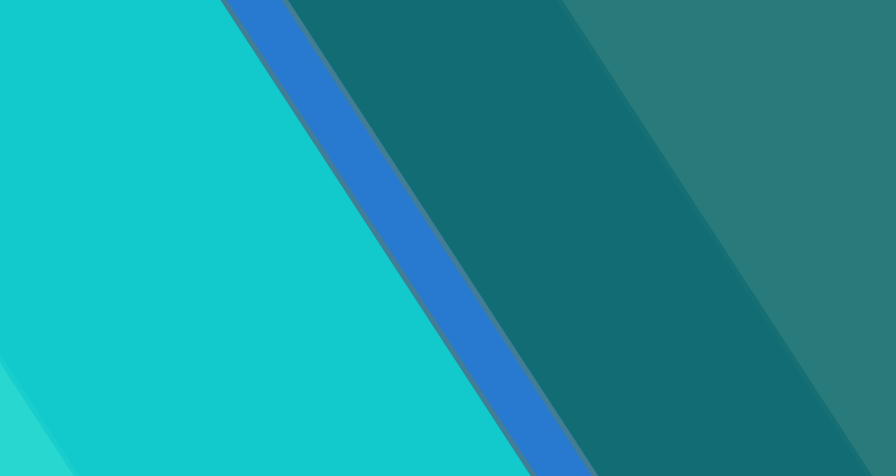
A Shadertoy shader for this background:

```glsl
#define ASPECT 1.8824
#define SLANT 0.652
#define CORNER_EDGE -0.485
#define BAND_LEFT 0.463
#define BAND_RIGHT 0.605
#define PANEL_EDGE 1.181
#define BORDER 0.0135
#define SEAM 0.012

const vec3 AQUA = vec3(0.070, 0.790, 0.798);
const vec3 PALE_AQUA = vec3(0.155, 0.845, 0.815);
const vec3 BLUE = vec3(0.157, 0.478, 0.820);
const vec3 SLATE = vec3(0.255, 0.490, 0.590);
const vec3 DEEP_TEAL = vec3(0.067, 0.429, 0.451);
const vec3 GREY_TEAL = vec3(0.161, 0.478, 0.478);

// Antialiased step across a slanted edge
float past(float edge, float across, float blur) {
    return smoothstep(edge - blur, edge + blur, across);
}

void mainImage(out vec4 fragColor, in vec2 fragCoord) {
    vec2 uv = fragCoord / iResolution.xy;

    // Horizontal offset from a diagonal, in canvas heights
    float across = uv.x * ASPECT - SLANT * (1.0 - uv.y);
    float blur = 0.9 / iResolution.y;

    // Aqua field with a pale corner and a faint seam
    vec3 color = PALE_AQUA;
    color = mix(color, mix(PALE_AQUA, AQUA, 0.75), past(CORNER_EDGE - SEAM, across, blur));
    color = mix(color, AQUA, past(CORNER_EDGE, across, blur));

    // Blue band between two slate borders
    color = mix(color, SLATE, past(BAND_LEFT, across, blur));
    color = mix(color, BLUE, past(BAND_LEFT + BORDER, across, blur));
    color = mix(color, SLATE, past(BAND_RIGHT - BORDER, across, blur));

    // Teal panels with a faint seam
    color = mix(color, DEEP_TEAL, past(BAND_RIGHT, across, blur));
    color = mix(color, mix(DEEP_TEAL, GREY_TEAL, 0.15), past(PANEL_EDGE - SEAM, across, blur));
    color = mix(color, GREY_TEAL, past(PANEL_EDGE, across, blur));

    fragColor = vec4(color, 1.0);
}
```
